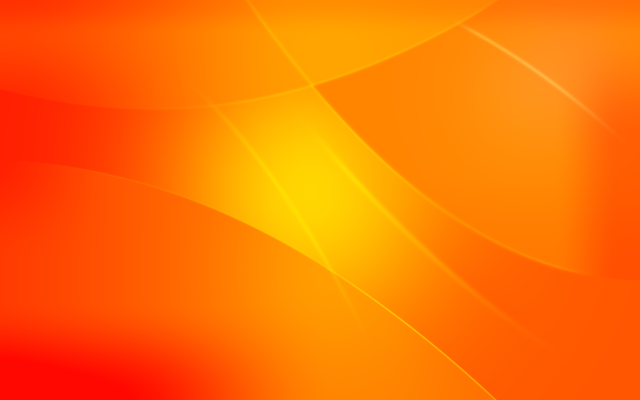
Write a WebGL 1 fragment shader that draws this background.

```glsl
precision highp float;
uniform vec2 u_resolution;

// Signed distance to the parabola y = o.y + a*d + b*d*d, with d = x - o.x
float arc(vec2 p, vec2 o, float a, float b) {
  float d = p.x - o.x;
  float slope = a + 2.0 * b * d;
  return (p.y - o.y - a * d - b * d * d) / sqrt(1.0 + slope * slope);
}

float blob(vec2 p, vec2 center, float radius) {
  vec2 q = (p - center) / radius;
  return exp(-dot(q, q));
}

float edge(float d) {
  return smoothstep(-0.003, 0.003, d);
}

float streak(float d, float width) {
  return exp(-d * d / (width * width));
}

// Fades in over a.x..a.y and out over b.x..b.y
float span(float x, vec2 a, vec2 b) {
  return smoothstep(a.x, a.y, x) * (1.0 - smoothstep(b.x, b.y, x));
}

void main() {
  vec2 p = gl_FragCoord.xy / u_resolution * vec2(1.6, 1.0);

  // Curves that divide the sheets
  float topArc = arc(p, vec2(0.375, 0.727), 0.0, 0.36);
  float lowArc = arc(p, vec2(0.04, 0.597), -0.06, -0.365);
  float sweep = arc(p, vec2(1.6, 0.3), 0.0, 0.725);
  float ridge = arc(p, vec2(0.797, 0.652), -1.156, 0.44);
  float crease = arc(p, vec2(0.542, 0.725), -1.05, -1.23);
  float flare = arc(p, vec2(1.152, 0.9375), -0.52, -0.48);

  // Central sheet with the golden glow
  float heat = mix(0.12, 0.34, smoothstep(0.0, 0.8, p.x));
  heat += 0.5 * blob(p, vec2(0.77, 0.52), 0.374);
  heat -= 0.06 * smoothstep(-0.005, 0.01, ridge) * exp(-max(ridge, 0.0) * 6.0)
        * span(p.x, vec2(0.75, 0.95), vec2(1.1, 1.4));

  // Right sheet, darker towards its outer side
  float shade = smoothstep(1.38, 1.55, p.x) * (1.0 - smoothstep(0.65, 0.92, p.y));
  float right = mix(0.52, 0.36, shade);
  right -= 0.05 * (1.0 - smoothstep(0.3, 0.6, p.y));
  right += 0.06 * blob(p, vec2(1.33, 0.76), 0.2);
  heat = mix(heat, right, edge(sweep));

  // Upper band
  float band = mix(0.27, 0.57, smoothstep(0.0, 0.75, p.x));
  band += 0.05 * blob(p, vec2(0.83, 0.87), 0.25) + 0.025 * edge(sweep);
  band -= 0.12 * (1.0 - smoothstep(0.72, 0.92, p.y)) * (1.0 - smoothstep(0.0, 0.6, p.x));
  heat = mix(heat, band, edge(topArc));
  heat -= 0.08 * smoothstep(0.91, 1.0, p.y);

  // Lower sheet with the deep red corner
  float low = mix(0.2, 0.5, smoothstep(-0.2, 0.85, p.x));
  low += 0.12 * blob(p, vec2(0.82, 0.33), 0.25);
  low -= 0.1 * smoothstep(0.35, 0.6, p.y) * (1.0 - smoothstep(0.0, 0.3, p.x));
  low -= 0.32 * (1.0 - smoothstep(0.0, 0.25, p.y)) * (1.0 - smoothstep(0.3, 0.85, p.x));
  low -= 0.06 * smoothstep(0.95, 1.25, p.x);
  heat = mix(heat, low, edge(-lowArc));

  // Bright rims along the curves
  float glint = streak(flare, 0.005) * span(p.x, vec2(1.13, 1.2), vec2(1.35, 1.6));
  heat += 0.07 * streak(topArc, 0.004) * span(p.x, vec2(0.2, 0.8), vec2(1.15, 1.27));
  heat += 0.05 * streak(lowArc, 0.0025) * smoothstep(0.0, 0.3, p.x);
  heat += 0.2 * streak(lowArc, 0.002) * span(p.x, vec2(0.75, 1.05), vec2(1.2, 1.3));
  heat += 0.07 * streak(sweep, 0.005) * span(p.x, vec2(0.58, 0.65), vec2(1.38, 1.5));
  heat += 0.07 * streak(ridge, 0.008) * span(p.x, vec2(0.74, 0.9), vec2(1.1, 1.45));
  heat += 0.06 * streak(crease, 0.006) * span(p.x, vec2(0.45, 0.6), vec2(0.82, 0.94));
  heat += 0.14 * glint;

  // Pale sheen in the upper right
  float sheen = 0.1 * blob(p, vec2(1.35, 0.79), 0.17) + 0.05 * blob(p, vec2(1.46, 0.88), 0.13);

  vec3 color = vec3(1.0, clamp(heat, 0.03, 0.86), 0.005 + sheen + 0.15 * glint);
  gl_FragColor = vec4(color, 1.0);
}
```
